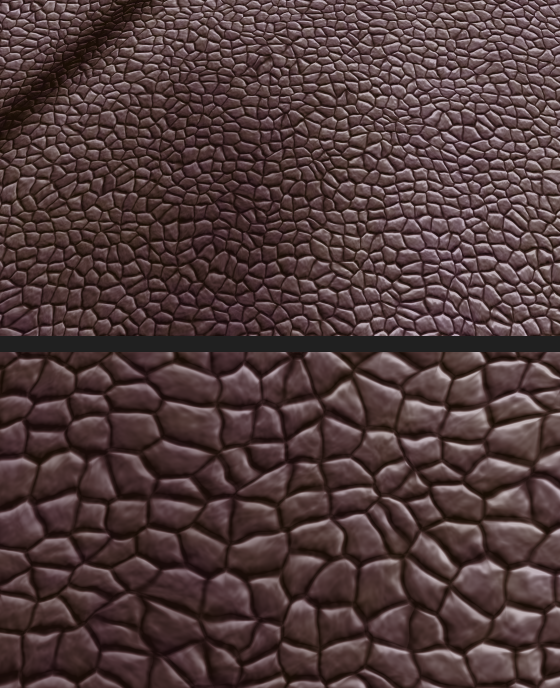
Top, the full canvas; bottom, a detail of the centre.
This texture is drawn by a Shadertoy shader. Its source:

```glsl
#define SHADOW vec3(0.18, 0.11, 0.10)
#define BASE vec3(0.30, 0.20, 0.20)
#define SHEEN vec3(0.69, 0.63, 0.65)
#define GRAIN_SCALE 21.0
#define PERSPECTIVE 0.3
#define JITTER 0.8
#define GROOVE_WIDTH 0.2
#define RELIEF 1.15
#define LIGHT_DIR vec2(0.05, 0.16)
#define FOLD_POINT vec2(0.0, 0.62)
#define FOLD_NORMAL vec2(-0.68, 0.733)

vec2 hash2(vec2 p) {
    vec3 a = fract(p.xyx * vec3(0.1031, 0.1030, 0.0973));
    a += dot(a, a.yzx + 33.33);
    return fract((a.xx + a.yz) * a.zy);
}

float noise(vec2 p) {
    vec2 i = floor(p), f = fract(p);
    f = f * f * (3.0 - 2.0 * f);
    float low = mix(hash2(i).x, hash2(i + vec2(1, 0)).x, f.x);
    float high = mix(hash2(i + vec2(0, 1)).x, hash2(i + vec2(1, 1)).x, f.x);
    return mix(low, high, f.y);
}

// Pebble cells: x = gap between the two nearest centres, y = random per cell
vec2 pebble(vec2 q) {
    vec2 cell = floor(q);
    float nearest = 9.0, second = 9.0, id = 0.0;
    for (int j = -1; j <= 1; j++)
    for (int i = -1; i <= 1; i++) {
        vec2 c = cell + vec2(i, j);
        vec2 rnd = hash2(c + 57.0);
        float d = length(c + 0.5 + JITTER * (rnd - 0.5) - q);
        if (d < nearest) {
            second = nearest;
            nearest = d;
            id = rnd.x;
        } else {
            second = min(second, d);
        }
    }
    return vec2(second - nearest, id);
}

// Rounded pebbles with fine wrinkles
float leatherHeight(vec2 q) {
    float dome = 1.0 - exp(-3.8 * pebble(q).x);
    return dome + 0.22 * noise(q * 4.5) + 0.12 * noise(q * 9.0 + 7.0);
}

// Surface coordinates: compressed at the fold, receding upwards, rows tilted
vec2 surface(vec2 p) {
    float d = dot(p - FOLD_POINT, FOLD_NORMAL);
    p += FOLD_NORMAL * 0.03 * tanh(d / 0.045);
    vec2 q = vec2(p.x - 0.8, p.y) * GRAIN_SCALE / (1.0 - PERSPECTIVE * p.y);
    q += 0.9 * vec2(noise(q * 0.35), noise(q * 0.35 + 31.0));
    q += 0.16 * vec2(noise(q * 2.2 + 5.0), noise(q * 2.2 + 83.0));
    return q + 100.0;
}

// Glossy light on the right and along the top
float glossAt(vec2 p) {
    float right = smoothstep(0.65, 1.6, p.x + 0.22 * p.y);
    return clamp(right + 0.35 * smoothstep(0.5, 1.0, p.y), 0.0, 1.0);
}

// Broad light over the hide, with the dark hollow and the fold
float broadLight(vec2 p, float gloss) {
    float light = 0.315 + 0.13 * gloss;
    vec2 hollow = p - vec2(0.68, 0.22);
    light -= 0.05 * exp(-7.0 * dot(hollow, hollow));
    float d = dot(p - FOLD_POINT, FOLD_NORMAL);
    light += 0.05 * exp(-pow((d + 0.12) / 0.1, 2.0));
    light += 0.06 * smoothstep(0.05, 0.14, d);
    light *= 1.0 - 0.68 * exp(-pow(d / 0.045, 2.0));
    return light * (0.92 + 0.16 * noise(p * 4.0 + 3.0));
}

vec3 leather(vec2 p) {
    vec2 q = surface(p);
    vec2 cell = pebble(q);
    float gloss = glossAt(p);

    // Slopes that face the light brighten, grooves darken
    float slope = leatherHeight(q - 0.5 * LIGHT_DIR) - leatherHeight(q + 0.5 * LIGHT_DIR);
    float groove = smoothstep(0.0, GROOVE_WIDTH, cell.x);
    float tone = broadLight(p, gloss) * mix(0.5, 1.0, groove);
    tone *= max(0.2, 1.0 + RELIEF * slope) * (0.9 + 0.2 * cell.y);
    tone += (0.06 + 0.2 * gloss) * smoothstep(0.08, 0.5, slope) * groove;
    tone += 0.03 * (noise(q * 12.0) - 0.5);

    // Shadow to base to sheen
    float body = clamp((tone - SHADOW.r) / (BASE.r - SHADOW.r), -0.7, 1.0);
    float shine = clamp((tone - BASE.r) / (SHEEN.r - BASE.r), 0.0, 1.15);
    vec3 col = mix(mix(SHADOW, BASE, body), SHEEN, shine);
    float warmth = noise(p * 3.0) + noise(q * 1.5) - 1.0;
    return col + vec3(0.0, 0.012, -0.022) * warmth;
}

void mainImage(out vec4 fragColor, in vec2 fragCoord) {
    // Four samples per pixel
    vec3 col = vec3(0.0);
    for (int k = 0; k < 4; k++) {
        vec2 offset = 0.5 * vec2(k % 2, k / 2) - 0.25;
        col += leather((fragCoord + offset) / iResolution.y);
    }
    fragColor = vec4(clamp(col / 4.0, 0.0, 1.0), 1.0);
}
```
